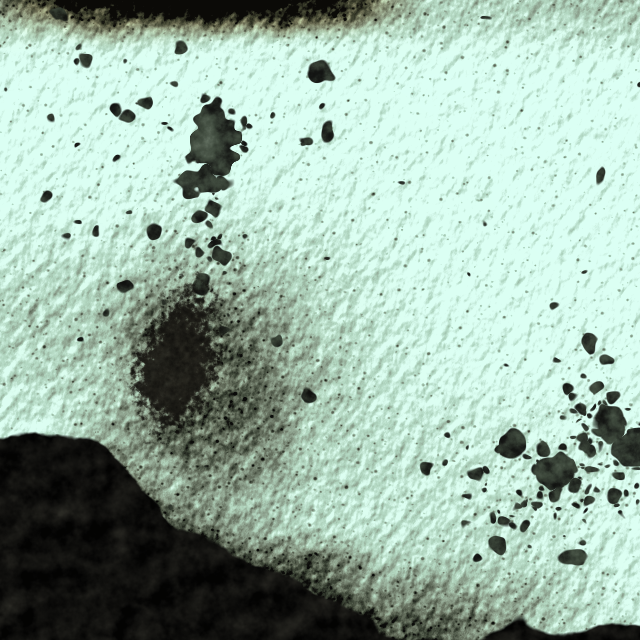
Write a three.js fragment shader that draws this texture.

```glsl
// Pale, grainy icy slope with scattered dark stones, soot stains and a black rock corner.
varying vec2 vUv;

float hash(vec2 p) {
  vec3 q = fract(p.xyx * 0.1031);
  q += dot(q, q.yzx + 33.33);
  return fract((q.x + q.y) * q.z);
}

float noise(vec2 p) {
  vec2 i = floor(p), f = fract(p);
  f *= f * (3.0 - 2.0 * f);
  return mix(mix(hash(i), hash(i + vec2(1, 0)), f.x),
             mix(hash(i + vec2(0, 1)), hash(i + 1.0), f.x), f.y);
}

float fbm(vec2 p) {
  float sum = 0.0, gain = 0.5;
  for (int i = 0; i < 4; i++) {
    sum += gain * noise(p);
    p = mat2(1.6, 1.2, -1.2, 1.6) * p + 7.3;
    gain *= 0.5;
  }
  return sum;
}

// Soft elliptical spot
float glow(vec2 p, vec2 centre, vec2 radius) {
  vec2 q = (p - centre) / radius;
  return exp(-dot(q, q));
}

// Smooth-edged ellipse
float disc(vec2 p, vec2 centre, vec2 radius) {
  float d = (length((p - centre) / radius) - 1.0) * min(radius.x, radius.y);
  return 1.0 - smoothstep(-0.0016, 0.0016, d);
}

// Where loose stones gather
float density(vec2 p) {
  return 0.85 * glow(p, vec2(0.93, 0.32), vec2(0.08, 0.09))
       + 0.65 * glow(p, vec2(0.84, 0.24), vec2(0.12, 0.07))
       + 0.45 * glow(p, vec2(0.32, 0.64), vec2(0.045, 0.09))
       + 0.40 * glow(p, vec2(0.38, 0.80), vec2(0.05, 0.03))
       + 0.12 * glow(p, vec2(0.15, 0.82), vec2(0.15, 0.18));
}

float scatter(vec2 p, float count, float size, float gather, float base) {
  float cover = 0.0;
  for (int j = -1; j <= 1; j++) {
    for (int i = -1; i <= 1; i++) {
      vec2 id = floor(p * count) + vec2(i, j);
      vec2 centre = (id + vec2(hash(id + count), hash(id + 17.0))) / count;
      float present = step(hash(id + 47.0), gather * density(centre) + base);
      float radius = size * mix(0.4, 1.0, hash(id + 31.0));
      cover = max(cover, present * disc(p, centre, vec2(radius, radius * 0.9)));
    }
  }
  return cover;
}

// Shade from black to pale mint
vec3 ramp(float s) {
  vec3 c = mix(vec3(0.04, 0.04, 0.035), vec3(0.22, 0.26, 0.21), smoothstep(0.0, 0.25, s));
  c = mix(c, vec3(0.40, 0.45, 0.39), smoothstep(0.2, 0.45, s));
  c = mix(c, vec3(0.56, 0.65, 0.58), smoothstep(0.4, 0.62, s));
  c = mix(c, vec3(0.69, 0.84, 0.76), smoothstep(0.58, 0.8, s));
  return mix(c, vec3(0.86, 1.0, 0.955), smoothstep(0.76, 1.0, s));
}

void main() {
  vec2 p = vUv;
  vec2 wobble = vec2(noise(p * 65.0), noise(p * 65.0 + 40.0)) - 0.5;
  vec2 lumpy = p + 0.012 * wobble;
  float cloud = fbm(p * 12.0), grain = fbm(p * 130.0);

  // Rock outline
  float edge = 0.316 - 0.125 * smoothstep(0.13, 0.28, p.x) - 0.5 * max(p.x - 0.25, 0.0);
  edge = max(edge, 0.028 * exp(-pow((p.x - 0.81) / 0.04, 2.0)));
  edge = max(edge, 0.022 * smoothstep(0.87, 0.95, p.x));
  edge += 0.03 * (fbm(p * 22.0) - 0.47);
  float above = p.y - edge;

  // Stains and broad shading
  float dirt = 0.42 * glow(p, vec2(0.34, 0.36), vec2(0.14, 0.19))
             + 0.20 * glow(p, vec2(0.46, 0.47), vec2(0.16, 0.20))
             + 0.22 * glow(p, vec2(0.08, 0.48), vec2(0.20, 0.16))
             + 0.35 * glow(p, vec2(0.28, 0.44), vec2(0.09, 0.15))
             + 0.35 * glow(p, vec2(0.48, 0.12), vec2(0.09, 0.04))
             + 0.45 * glow(p, vec2(0.68, 0.03), vec2(0.22, 0.08))
             + 0.14 * glow(p, vec2(0.72, 0.22), vec2(0.3, 0.18));
  dirt += 0.5 * exp(-max(above, 0.0) * 24.0) * smoothstep(0.05, 0.25, p.x) * smoothstep(0.85, 0.5, p.x);
  float span = smoothstep(-0.05, 0.13, p.x) * smoothstep(0.68, 0.48, p.x);
  float ceiling = smoothstep(0.92, 1.01, p.y + 0.05 * (cloud - 0.5)) * span;
  dirt += 0.9 * ceiling + 0.25 * smoothstep(0.88, 1.0, p.y);

  // Crusty relief lit from one side
  vec2 skew = vec2(p.x - 0.3 * p.y, p.y * 0.7) * 75.0;
  float relief = fbm(skew) - fbm(skew + vec2(0.28, -0.2));
  float shade = 1.01 - dirt * (0.65 + 0.7 * cloud);
  shade += relief * 0.85 + (grain - 0.47) * (0.12 + 0.85 * min(dirt, 0.7));

  // Fine pits and peppered grit
  shade -= 0.45 * scatter(p, 42.0, 0.0028, 0.5, 0.3);
  shade -= 0.3 * scatter(p + 0.004 * wobble, 85.0, 0.0022, 0.4, 0.12 + 0.5 * min(dirt, 0.7));
  vec3 colour = ramp(clamp(shade, 0.0, 1.0));
  colour *= mix(vec3(1), vec3(1.06, 0.94, 0.82), clamp(ceiling * 1.5 + dirt * 0.35, 0.0, 1.0));

  // Loose stones
  float stone = max(scatter(lumpy, 36.0, 0.013, 0.9, 0.0), scatter(lumpy, 65.0, 0.006, 0.55, 0.004));
  stone = max(stone, disc(lumpy, vec2(0.502, 0.888), vec2(0.020, 0.017)));
  stone = max(stone, disc(lumpy, vec2(0.512, 0.797), vec2(0.012, 0.019)));
  stone = max(stone, disc(lumpy, vec2(0.200, 0.819), vec2(0.011, 0.009)));
  stone = max(stone, disc(lumpy, vec2(0.240, 0.640), vec2(0.013)));
  stone = max(stone, disc(lumpy, vec2(0.938, 0.725), vec2(0.008, 0.012)));
  stone = max(stone, disc(lumpy, vec2(0.922, 0.465), vec2(0.014)));
  stone = max(stone, disc(lumpy, vec2(0.351, 0.482), vec2(0.010)));
  stone = max(stone, disc(lumpy, vec2(0.432, 0.469), vec2(0.010)));
  stone = max(stone, disc(lumpy, vec2(0.895, 0.128), vec2(0.025, 0.014)));
  stone = max(stone, disc(lumpy, vec2(0.800, 0.304), vec2(0.020, 0.024)));
  stone = max(stone, disc(lumpy, vec2(0.866, 0.264), vec2(0.032, 0.026)));
  stone = max(stone, disc(lumpy, vec2(0.955, 0.338), vec2(0.024, 0.030)));
  stone = max(stone, disc(lumpy, vec2(0.990, 0.298), vec2(0.030, 0.028)));
  vec2 ragged = p + 0.032 * wobble;
  stone = max(stone, disc(ragged, vec2(0.338, 0.785), vec2(0.042, 0.055)));
  stone = max(stone, disc(ragged, vec2(0.308, 0.718), vec2(0.038, 0.020)));
  float face = 0.12 + 0.4 * (fbm(p * 70.0) - 0.45) + 0.16 * glow(p, vec2(0.322, 0.79), vec2(0.02, 0.03));
  colour = mix(colour, ramp(clamp(face, 0.0, 1.0)), stone * 0.96);

  // Soft-edged soot patch
  vec2 q = (p - vec2(0.276, 0.438)) / vec2(0.056, 0.112);
  q.x -= 0.35 * q.y;
  float soot = 1.0 - smoothstep(0.72, 1.18, length(q) + 1.1 * (grain - 0.47) + 0.6 * (cloud - 0.47));
  colour = mix(colour, vec3(0.11, 0.105, 0.085) * (0.5 + grain), soot * 0.95);

  // Black rock
  float crag = fbm(p * 28.0) - fbm(p * 28.0 + vec2(0.35, -0.4));
  vec3 rock = vec3(0.075, 0.074, 0.064) * clamp(0.75 + 2.6 * crag + 0.8 * (grain - 0.47), 0.15, 2.2);
  gl_FragColor = vec4(mix(rock, colour, smoothstep(-0.003, 0.004, above)), 1.0);
}
```
